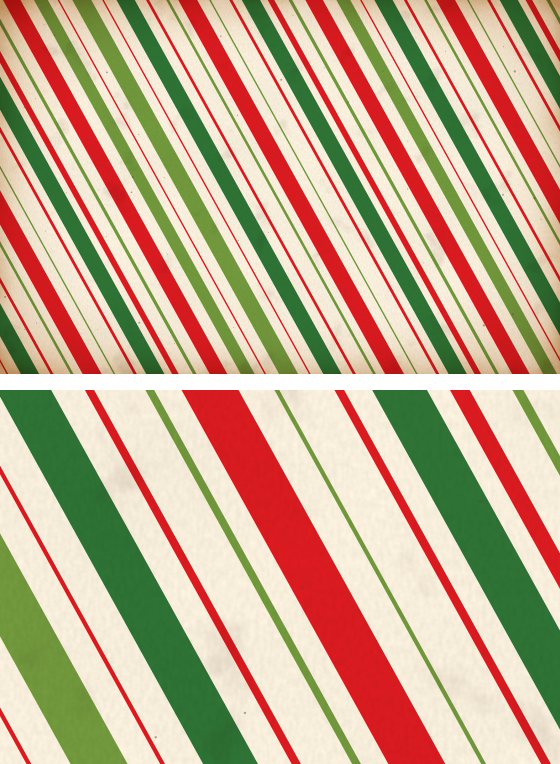
Top: the whole. Bottom: its middle third, enlarged.
Give the GLSL for this pattern, as a Shadertoy shader.

```glsl
// Slanted festive stripes in red and two greens on aged cream paper.
// A repeating list of bands is laid across a sheared axis, with one wide
// band spliced in; gradient noise then adds stains, grain and worn edges.

#define HEIGHT 512.0      // canvas height in stripe units
#define SLANT 0.553       // sideways run per unit of descent
#define PERIOD 353.0      // horizontal length of one stripe repeat
#define ORIGIN 172.0      // position of the first dark green band
#define SPLICE 61.0       // extra length taken by the spliced band
#define EDGE_WEAR 0.55    // strength of the browned border
#define GRAIN 0.035       // strength of the paper fibre
#define PAPER vec3(0.968, 0.930, 0.858)
#define RED vec3(0.845, 0.105, 0.125)
#define DARK_GREEN vec3(0.180, 0.445, 0.205)
#define LIGHT_GREEN vec3(0.440, 0.590, 0.235)

// Each band: centre, width, ink (0 red, 1 dark green, 2 light green)
const int BAND_COUNT = 12;
const vec3 BANDS[BAND_COUNT] = vec3[BAND_COUNT](
    vec3(0.0, 25.0, 1.0),   vec3(30.0, 4.2, 0.0),   vec3(57.5, 4.0, 2.0),
    vec3(85.0, 26.0, 0.0),  vec3(115.5, 2.2, 2.0),  vec3(144.0, 4.4, 0.0),
    vec3(171.5, 25.0, 1.0), vec3(199.0, 9.0, 0.0),  vec3(225.5, 5.0, 2.0),
    vec3(258.0, 24.0, 0.0), vec3(298.0, 19.0, 2.0), vec3(322.0, 2.2, 0.0));

float hash(vec2 p) {
    vec3 q = fract(p.xyx * 0.1031);
    q += dot(q, q.yzx + 33.33);
    return fract((q.x + q.y) * q.z);
}

float cornerSlope(vec2 cell, vec2 offset) {
    float angle = 6.2832 * hash(cell);
    return dot(vec2(cos(angle), sin(angle)), offset);
}

float gradientNoise(vec2 p) {
    vec2 i = floor(p), f = fract(p);
    vec2 w = f * f * f * (f * (f * 6.0 - 15.0) + 10.0);
    vec2 e = vec2(0.0, 1.0);
    return mix(
        mix(cornerSlope(i, f), cornerSlope(i + e.yx, f - e.yx), w.x),
        mix(cornerSlope(i + e.xy, f - e.xy), cornerSlope(i + 1.0, f - 1.0), w.x), w.y);
}

float fbm(vec2 p) {
    float sum = 0.0, amplitude = 0.6;
    for (int i = 0; i < 4; i++) {
        sum += amplitude * gradientNoise(p);
        p = mat2(1.6, 1.2, -1.2, 1.6) * p + 17.0;
        amplitude *= 0.5;
    }
    return sum;
}

float coverage(float dist, float width, float pixel) {
    return clamp((0.5 * width - dist) / pixel + 0.5, 0.0, 1.0);
}

vec3 inkColor(float ink) {
    return ink < 0.5 ? RED : ink < 1.5 ? DARK_GREEN : LIGHT_GREEN;
}

vec3 stripes(float across, float pixel) {
    float s = across - ORIGIN;
    // Open a gap in the repeat and fill it with one wide band
    float t = s < -60.0 ? min(s + SPLICE, -20.0) : max(s, -40.0);
    vec3 color = PAPER;
    for (int i = 0; i < BAND_COUNT; i++) {
        vec3 band = BANDS[i];
        float dist = abs(mod(t - band.x + 0.5 * PERIOD, PERIOD) - 0.5 * PERIOD);
        color = mix(color, inkColor(band.z), coverage(dist, band.y, pixel));
    }
    return mix(color, LIGHT_GREEN, coverage(abs(s + 60.0), 26.0, pixel));
}

// Sparse dark flecks, at most one per grid cell
float specks(vec2 p, float pixel) {
    vec2 cell = floor(p / 42.0);
    vec2 center = (cell + 0.15 + 0.7 * vec2(hash(cell + 3.1), hash(cell + 8.7))) * 42.0;
    float radius = mix(0.5, 1.6, pow(hash(cell + 21.3), 3.0));
    float present = step(0.72, hash(cell + 5.9));
    return present * coverage(length(p - center), 2.0 * radius, pixel);
}

void mainImage(out vec4 fragColor, in vec2 fragCoord) {
    float pixel = HEIGHT / iResolution.y;
    vec2 size = iResolution.xy * pixel;
    vec2 p = fragCoord * pixel;
    p.y = HEIGHT - p.y;

    vec3 color = stripes(p.x - SLANT * p.y, 1.1 * pixel);

    // Soft stains and fibre grain
    float stain = fbm(p / 95.0);
    float smudge = smoothstep(0.16, 0.5, fbm(p / 48.0 + 40.0));
    float fibre = gradientNoise(p / vec2(2.2, 4.5)) + 0.6 * gradientNoise(p / 1.7 + 9.0);
    color *= 1.0 + 0.035 * stain + GRAIN * fibre;
    color = mix(color, color * vec3(0.88, 0.86, 0.84), 0.6 * smudge);

    // Browned border, heavier in the corners and broken up by noise
    vec2 inset = min(p, size - p);
    vec2 fade = exp(-inset / 24.0);
    float corner = smoothstep(0.55, 1.05, length(p / size - 0.5) * 1.414);
    float wear = (fade.x + fade.y) * (0.7 + 1.1 * stain) + 0.55 * corner;
    color *= mix(vec3(1.0), vec3(0.76, 0.60, 0.42), clamp(EDGE_WEAR * wear, 0.0, 1.0));

    color = mix(color, vec3(0.36, 0.27, 0.19), 0.45 * specks(p, pixel));
    fragColor = vec4(clamp(color, 0.0, 1.0), 1.0);
}
```
